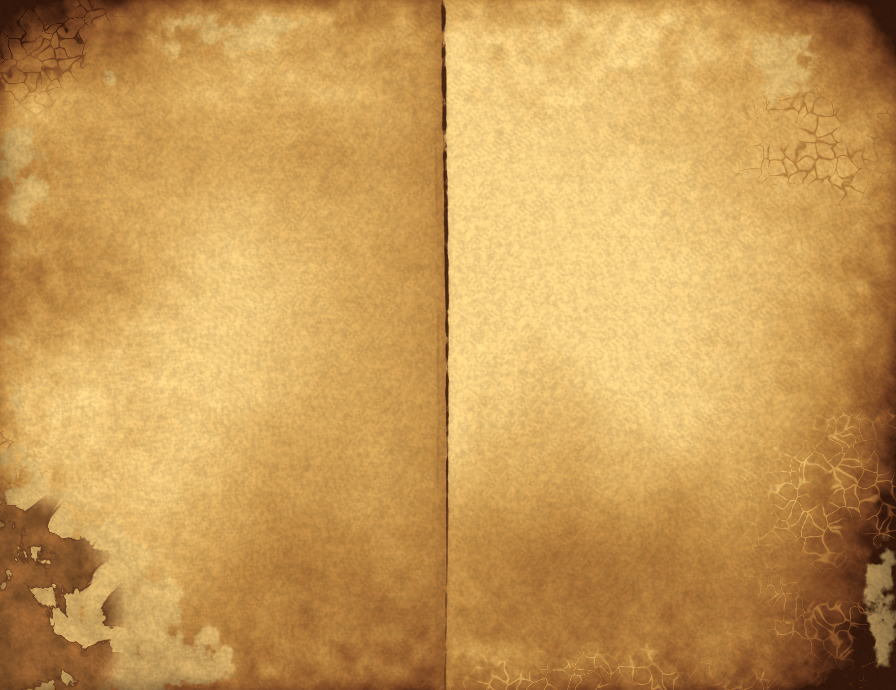
Give the GLSL for this texture, as a WebGL 2 fragment shader.

```glsl
#version 300 es
precision highp float;
// An old open book: two stained parchment pages that meet at a torn spine.
// Soft blobs set a tone, which is mapped to a brown-to-cream ramp; noise and
// Voronoi borders add flaked corners, cracks and paper grain.
#define ASPECT 1.3
#define STAIN_WARP 0.09
#define MOTTLE 0.30
#define GRAIN 0.20
#define EDGE_BURN 0.36
#define CONTRAST 1.14
#define CRACK_SCALE 46.0
#define FLAKE_SCALE 36.0
#define SPINE_WIDTH 0.0024

uniform vec2 u_resolution;
out vec4 outColor;

const vec3 PALE = vec3(0.84, 0.70, 0.43);
const vec3 SPINE_INK = vec3(0.26, 0.12, 0.06);
const vec3 RAMP[6] = vec3[6](
  vec3(0.20, 0.09, 0.04), vec3(0.44, 0.24, 0.12), vec3(0.60, 0.38, 0.18),
  vec3(0.73, 0.52, 0.25), vec3(0.85, 0.66, 0.36), vec3(0.97, 0.82, 0.52));

float hash(vec2 p) { return fract(sin(dot(p, vec2(127.1, 311.7))) * 43758.5453); }
float noise(vec2 p) {
  vec2 i = floor(p), f = fract(p);
  f = f * f * (3.0 - 2.0 * f);
  return mix(mix(hash(i), hash(i + vec2(1, 0)), f.x),
             mix(hash(i + vec2(0, 1)), hash(i + vec2(1, 1)), f.x), f.y);
}
float fbm(vec2 p) {
  float sum = 0.0, amp = 0.5;
  for (int i = 0; i < 5; i++) {
    sum += amp * noise(p);
    p = mat2(1.6, 1.2, -1.2, 1.6) * p + 7.3;
    amp *= 0.5;
  }
  return sum;
}
float blob(vec2 p, float x, float y, float rx, float ry) {
  vec2 d = (p - vec2(x, y)) / vec2(rx, ry);
  return exp(-dot(d, d));
}
// Thin lines along the borders of jittered cells
float cracks(vec2 p) {
  p += 0.9 * vec2(noise(p * 1.3), noise(p * 1.3 + 31.0));
  vec2 cell = floor(p);
  float near = 9.0, next = 9.0;
  for (int y = -1; y <= 1; y++)
    for (int x = -1; x <= 1; x++) {
      vec2 c = cell + vec2(x, y);
      float d = length(c + vec2(hash(c), hash(c + 57.0)) - p);
      next = min(next, max(near, d));
      near = min(near, d);
    }
  float swell = noise(p * 0.6);
  return 1.0 - smoothstep(0.0, 0.07 + 0.25 * swell * swell, next - near);
}
float leftTone(vec2 s) {
  return 0.74 + 0.20 * blob(s, 0.26, 0.57, 0.15, 0.19)
    + 0.20 * blob(s, 0.16, 0.38, 0.12, 0.17) + 0.07 * blob(s, 0.24, 0.88, 0.20, 0.06)
    - 0.06 * blob(s, 0.22, 0.77, 0.25, 0.05) - 0.09 * blob(s, 0.07, 0.63, 0.07, 0.10)
    - 0.23 * blob(s, 0.38, 0.02, 0.20, 0.20) - 0.42 * blob(s, 0.0, 1.0, 0.15, 0.12);
}
float rightTone(vec2 s) {
  return 0.80 + 0.18 * blob(s, 0.67, 0.62, 0.19, 0.28)
    - 0.23 * blob(s, 0.62, 0.21, 0.13, 0.12) - 0.25 * blob(s, 0.72, 0.02, 0.25, 0.16)
    - 0.66 * blob(s, 1.02, 0.08, 0.15, 0.27) - 0.20 * blob(s, 1.0, 0.5, 0.09, 0.28)
    - 0.62 * blob(s, 1.01, 1.02, 0.13, 0.14);
}
void main() {
  vec2 uv = gl_FragCoord.xy / u_resolution;
  vec2 p = uv * vec2(ASPECT, 1.0);
  float ragged = fbm(p * FLAKE_SCALE), cloud = fbm(p * 5.0 + 11.0);
  vec2 s = uv + STAIN_WARP * (vec2(cloud, fbm(p * 5.0 + 43.0)) - 0.48);

  // Page tones on either side of the spine
  float spineX = 0.495 + 0.004 * (1.0 - smoothstep(0.5, 1.0, uv.y))
    - 0.002 * (1.0 - smoothstep(0.0, 0.25, uv.y)) + 0.0012 * (fbm(p * 60.0) - 0.5);
  float gap = uv.x - spineX, fold = exp(-abs(gap) / 0.045);
  float glow = 0.16 * fold * smoothstep(0.12, 0.4, uv.y);
  float tone = mix(leftTone(s) - 0.11 * fold, rightTone(s) + glow, smoothstep(-0.002, 0.002, gap));
  tone = 0.77 + CONTRAST * (tone - 0.77) + MOTTLE * (cloud - 0.48) * (1.0 - fold);

  // Burnt and scuffed outer edges
  vec2 border = min(uv, 1.0 - uv) * vec2(ASPECT, 1.0);
  float burn = exp(-border.x / 0.022) + exp(-border.y / 0.018);
  float wornEdge = exp(-min(border.x, border.y) / 0.08);
  tone -= EDGE_BURN * burn * (0.2 + 1.1 * ragged);
  tone += (0.08 + 0.65 * wornEdge) * (ragged - 0.48);

  // Cracked varnish: dark lines above, light lines in the shaded corner
  float lines = cracks(p * CRACK_SCALE) * smoothstep(0.2, 0.5, noise(p * 21.0));
  float darkZone = blob(s, 0.90, 0.79, 0.09, 0.10) + blob(s, 0.03, 0.94, 0.08, 0.08)
    + 0.7 * blob(s, 0.02, 0.33, 0.05, 0.12);
  float lightZone = blob(s, 0.94, 0.22, 0.10, 0.21) + blob(s, 0.66, 0.0, 0.17, 0.05);
  tone -= 0.24 * lines * smoothstep(0.1, 0.8, darkZone + ragged - 0.5);
  tone += 0.26 * lines * smoothstep(0.1, 0.8, lightZone + ragged - 0.5);

  // Bare pale flakes, and brown islands left in the lower corner
  float bare = 1.1 * blob(uv, 0.05, 0.13, 0.12, 0.16) + 0.8 * blob(uv, 0.18, 0.04, 0.09, 0.08)
    + 0.55 * blob(uv, 0.04, 0.76, 0.07, 0.07) + 0.52 * blob(uv, 0.25, 0.95, 0.15, 0.07)
    + 0.58 * blob(uv, 0.88, 0.91, 0.08, 0.09) + 0.65 * blob(uv, 0.985, 0.13, 0.03, 0.14)
    + 0.4 * blob(uv, 0.02, 0.5, 0.03, 0.3) + 0.8 * blob(uv, 0.122, 0.887, 0.014, 0.016);
  float flake = smoothstep(0.44, 0.60, bare * (0.1 + 1.9 * ragged));
  float corner = blob(uv, 0.0, 0.09, 0.12, 0.18);
  float island = fbm(p * 25.0 + 1.2 * noise(p * 17.0) + 5.0) + 0.4 * (corner - 0.6);
  float chip = smoothstep(0.45, 0.48, island) * smoothstep(0.2, 0.4, corner);
  float rim = chip * (1.0 - smoothstep(0.48, 0.53, island));

  // Map tone to colour
  float level = clamp(tone, 0.0, 0.999) * 5.0;
  int k = int(level);
  vec3 color = mix(RAMP[k], RAMP[k + 1], fract(level));
  color = mix(color, PALE * (0.85 + 0.3 * ragged) * (1.0 - 0.3 * min(burn, 1.0)), 0.72 * flake);
  color = mix(color, mix(RAMP[2], RAMP[1], 0.3 + 0.7 * rim) * (0.6 + 0.7 * ragged), 0.92 * chip);

  // Torn spine with a faint crease to its left
  float wear = fbm(p * vec2(90.0, 55.0));
  float width = SPINE_WIDTH * mix(0.35, 1.0, smoothstep(0.1, 0.9, uv.y)) * (0.1 + 1.8 * wear);
  float ink = 1.0 - smoothstep(width * 0.5, width + 0.0008, abs(gap));
  float crease = exp(-pow((gap + 0.010) / 0.0016, 2.0)) * smoothstep(0.3, 0.6, noise(p * vec2(40.0, 15.0)));
  color = mix(color, RAMP[2], 0.4 * crease + 0.3 * exp(-pow((gap + 0.003) / 0.006, 2.0)));
  ink *= mix(0.5, 0.95, smoothstep(0.15, 0.35, uv.y)) * smoothstep(0.2, 0.5, wear);
  color = mix(color, SPINE_INK, ink);

  // Paper grain
  vec2 weave = mat2(0.8, 0.6, -0.6, 0.8) * p;
  float grain = 0.65 * noise(weave * 310.0) + 0.35 * noise(weave * 140.0 + 9.0);
  color *= 1.0 + GRAIN * (grain - 0.5);
  outColor = vec4(clamp(color, 0.0, 1.0), 1.0);
}
```
